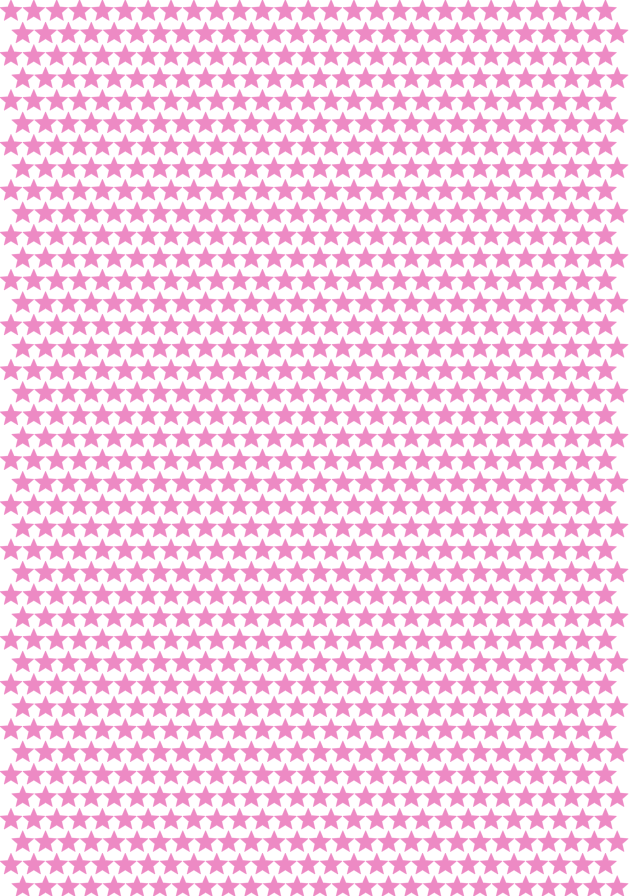
Write a WebGL 2 fragment shader that draws this pattern.

```glsl
#version 300 es
precision highp float;

// Staggered rows of plump pink stars on white: 27 per row, 40 rows.
// Each pixel finds its nearest star on the brick grid, then shades it by
// a five-fold star distance. Lengths are fractions of the canvas height.

uniform vec2 u_resolution;
out vec4 fragColor;

const float TAU = 6.2831853;
const vec3 WHITE = vec3(1.0);
const vec3 PINK = vec3(0.93, 0.54, 0.77);

const vec2 COUNT = vec2(27.0, 40.0);
const vec2 PITCH = vec2(0.02552, 0.02507);
const vec2 FIRST_STAR = vec2(0.01224, 0.0124); // from the top left
const float ROW_SHIFT = 0.0131;
const float TIP_RADIUS = 0.01237;
const float VALLEY_RADIUS = 0.0056;
const float ROUNDING = 0.0005;

// Signed distance to a five-pointed star with one tip along +y.
float starDistance(vec2 p, float tipRadius, float valleyRadius) {
    float sector = TAU / 5.0;
    float angle = atan(p.x, p.y);
    angle = abs(mod(angle + 0.5 * sector, sector) - 0.5 * sector);
    vec2 q = length(p) * vec2(cos(angle), sin(angle));

    vec2 tip = vec2(tipRadius, 0.0);
    vec2 valley = valleyRadius * vec2(cos(0.5 * sector), sin(0.5 * sector));
    vec2 edge = valley - tip;
    vec2 rel = q - tip;
    float along = clamp(dot(rel, edge) / dot(edge, edge), 0.0, 1.0);
    float side = edge.x * rel.y - edge.y * rel.x;
    return -sign(side) * length(rel - edge * along);
}

// Offset from the nearest star centre, with y pointing down.
vec2 nearestStar(vec2 p, vec2 first, vec2 pitch, float rowShift, float rowBias) {
    vec2 rel = p - first;
    float row = clamp(round((rel.y + rowBias) / pitch.y), 0.0, COUNT.y - 1.0);
    rel.x -= rowShift * mod(row, 2.0);
    float column = clamp(round(rel.x / pitch.x), 0.0, COUNT.x - 1.0);
    return rel - vec2(column, row) * pitch;
}

void main() {
    float pixel = 1.0 / u_resolution.y;
    vec2 p = gl_FragCoord.xy * pixel;
    p.y = 1.0 - p.y;

    // Stars reach further up than down, so row borders are biased upward.
    float rowBias = 0.1 * TIP_RADIUS;
    vec2 local = nearestStar(p, FIRST_STAR, PITCH, ROW_SHIFT, rowBias);
    local.y = -local.y;

    // Rounded star with a smooth edge
    float d = starDistance(local, TIP_RADIUS, VALLEY_RADIUS) - ROUNDING;
    float coverage = 1.0 - smoothstep(-0.75 * pixel, 0.75 * pixel, d);
    fragColor = vec4(mix(WHITE, PINK, coverage), 1.0);
}
```
